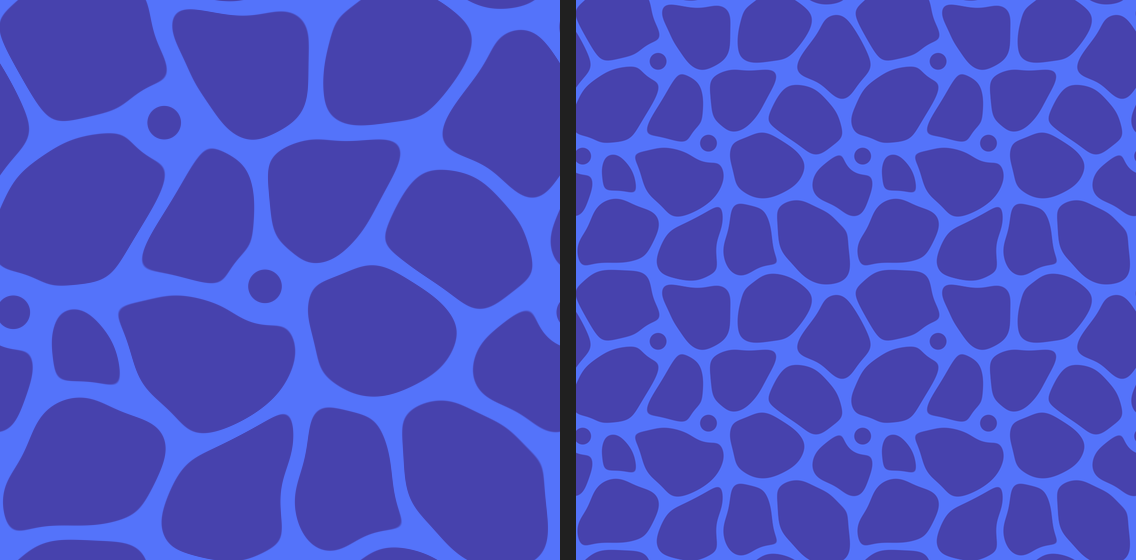
Left, the tile; right, the same tile 2 across and 2 down.
This pattern is drawn by a Shadertoy shader. Its source:

```glsl
const float TAU = 6.2831853;
const float GRID = 4.0;       // cells per side of the tile
const float ROUNDING = 50.0;  // lower values give rounder corners

vec3 hash3(vec2 cell) {
    vec3 h = vec3(dot(cell, vec2(127.1, 311.7)),
                  dot(cell, vec2(269.5, 183.3)),
                  dot(cell, vec2(419.2, 371.9)));
    return fract(sin(h + 1.7) * 43758.5);
}

// Site of a cell: xy = position, z = weight that enlarges the cell
vec3 cellSite(vec2 cell) {
    vec3 h = hash3(mod(cell, GRID));
    return vec3((cell + 0.5 + 0.62 * (h.xy - 0.5)) / GRID, 0.018 * h.z);
}

// Periodic bending from layered sines
vec2 bend(vec2 p) {
    vec2 a = TAU * p;
    return 0.018 * sin(2.0 * a.yx + vec2(0.6, 2.1) + sin(a))
         + 0.005 * sin(5.0 * a.yx + vec2(4.0, 1.3) + 2.0 * sin(2.0 * a));
}

float power(vec2 p, vec3 site) {
    vec2 d = p - site.xy;
    return dot(d, d) - site.z;
}

// Centre of the small dot between four neighbouring cells
vec2 dotCentre(vec2 cell) {
    vec2 sum = cellSite(cell).xy + cellSite(cell + vec2(1, 0)).xy
             + cellSite(cell + vec2(0, 1)).xy + cellSite(cell + vec2(1, 1)).xy;
    vec2 centre = sum / 4.0;
    return centre - bend(centre);
}

void mainImage(out vec4 fragColor, in vec2 fragCoord) {
    vec2 p = fragCoord / iResolution.xy;
    vec2 q = p + bend(p);
    vec2 base = floor(q * GRID);

    // Nearest weighted site
    vec2 ownCell = base;
    float ownPower = 1e3;
    for (int j = -2; j <= 2; j++)
    for (int i = -2; i <= 2; i++) {
        vec2 cell = base + vec2(i, j);
        float pw = power(q, cellSite(cell));
        if (pw < ownPower) { ownPower = pw; ownCell = cell; }
    }

    // Soft minimum of the distances to all borders of that cell
    vec3 own = cellSite(ownCell);
    float sum = 0.0;
    for (int j = -2; j <= 2; j++)
    for (int i = -2; i <= 2; i++) {
        vec2 cell = ownCell + vec2(i, j);
        if (i == 0 && j == 0) continue;
        vec3 other = cellSite(cell);
        float border = (power(q, other) - ownPower) / (2.0 * distance(own.xy, other.xy));
        sum += exp(-ROUNDING * border);
    }

    // Small dots, each pushing the cells around it away
    float dots = 1.0;
    for (int i = 0; i < 3; i++) {
        vec2 d = p - dotCentre(floor(vec2(1.5, -0.8) * float(i) + vec2(0.2, 2.7)));
        float radial = length(d - round(d));
        dots = min(dots, radial);
        sum += exp(-ROUNDING * (radial - 0.05));
    }

    float blob = -log(sum) / ROUNDING - 0.0125;
    float shape = max(blob, 0.03 - dots);

    float pixel = 0.7 / min(iResolution.x, iResolution.y);
    vec3 channel = vec3(0.33, 0.45, 0.98);
    vec3 pebble = vec3(0.28, 0.26, 0.68);
    fragColor = vec4(mix(channel, pebble, smoothstep(-pixel, pixel, shape)), 1.0);
}
```
